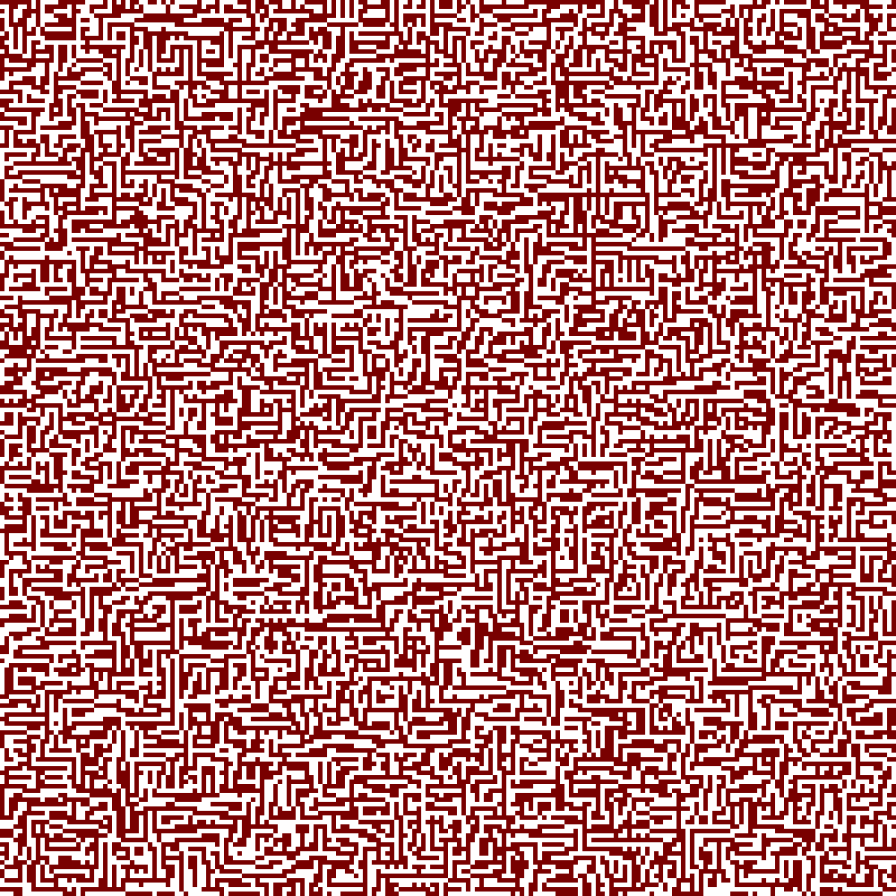
Write a WebGL 1 fragment shader that draws this pattern.

```glsl
precision highp float;
// Dense pixel labyrinth of short horizontal and vertical maroon dashes on white.

uniform vec2 u_resolution;

#define CELLS 200.0                    // grid cells across the canvas
#define STRIPE_PERIOD 2.75             // distance between dashes, in cells
#define STRIPE_SPREAD 1.4              // reach of the filter across a dash
#define DASH_LENGTH vec2(1.35, 1.15)   // filter reach along rows and columns
#define SLANT 0.08                     // lean of the vertical dashes
#define PATCH_SIZE 7.0                 // size of areas sharing a direction
#define PATCH_BIAS 1.5                 // how strongly areas favour a direction
#define ROW_SHARE 0.53                 // overall share of horizontal dashes
#define GRAIN 0.2                      // random flicker of single cells
#define BALANCE 0.01                   // raises the share of dark cells
#define MAROON vec3(0.475, 0.0, 0.0)
#define WHITE vec3(1.0, 0.995, 0.995)

float hash(vec2 p) {
    vec3 q = fract(vec3(p.xyx) * vec3(0.1031, 0.1030, 0.0973));
    q += dot(q, q.yzx + 33.33);
    return fract((q.x + q.y) * q.z);
}

// Dot product of a lattice point's random unit gradient with an offset
float gradientDot(vec2 lattice, vec2 offset) {
    float angle = 6.28318 * hash(lattice);
    return dot(vec2(cos(angle), sin(angle)), offset);
}

float gradientNoise(vec2 p) {
    vec2 i = floor(p);
    vec2 f = p - i;
    vec2 s = f * f * f * (f * (f * 6.0 - 15.0) + 10.0);
    vec2 e = vec2(1.0, 0.0);
    float bottom = mix(gradientDot(i, f), gradientDot(i + e, f - e), s.x);
    float top = mix(gradientDot(i + e.yx, f - e.yx),
                    gradientDot(i + e.xx, f - e.xx), s.x);
    return mix(bottom, top, s.y);
}

// Damped wave: passes only detail near the stripe period
vec2 stripeWave(vec2 d) {
    vec2 reach = d / STRIPE_SPREAD;
    return cos(6.28318 * d / STRIPE_PERIOD) * exp(-0.5 * reach * reach);
}

// 1 for a dark cell, 0 for a light one
float cellInk(vec2 cell) {
    float patchNoise = gradientNoise(cell / PATCH_SIZE + 413.7);
    float rowWeight = clamp(ROW_SHARE + PATCH_BIAS * patchNoise, 0.0, 1.0);

    // Filter white noise with a mix of a row and a column stripe kernel
    float field = GRAIN * (hash(cell + 529.0) - 0.5) + BALANCE;
    for (int y = -4; y <= 4; y++) {
        for (int x = -4; x <= 4; x++) {
            vec2 d = vec2(float(x), float(y));
            vec2 wave = stripeWave(vec2(d.x - SLANT * d.y, d.y));
            vec2 along = d / DASH_LENGTH;
            vec2 fade = exp(-0.5 * along * along);
            float kernel = mix(wave.x * fade.y, wave.y * fade.x, rowWeight);
            field += kernel * (hash(cell + d + 100.0) - 0.5);
        }
    }
    return step(0.0, field);
}

void main() {
    float scale = CELLS / min(u_resolution.x, u_resolution.y);
    vec2 p = gl_FragCoord.xy * scale;

    // Box filter: weigh the cells under the four corners of the output pixel
    vec2 low = floor(p - 0.5 * scale);
    vec2 high = floor(p + 0.5 * scale);
    vec2 cover = clamp((p + 0.5 * scale - high) / scale, 0.0, 1.0);
    float bottom = mix(cellInk(low), cellInk(vec2(high.x, low.y)), cover.x);
    float top = mix(cellInk(vec2(low.x, high.y)), cellInk(high), cover.x);

    gl_FragColor = vec4(mix(WHITE, MAROON, mix(bottom, top, cover.y)), 1.0);
}
```
